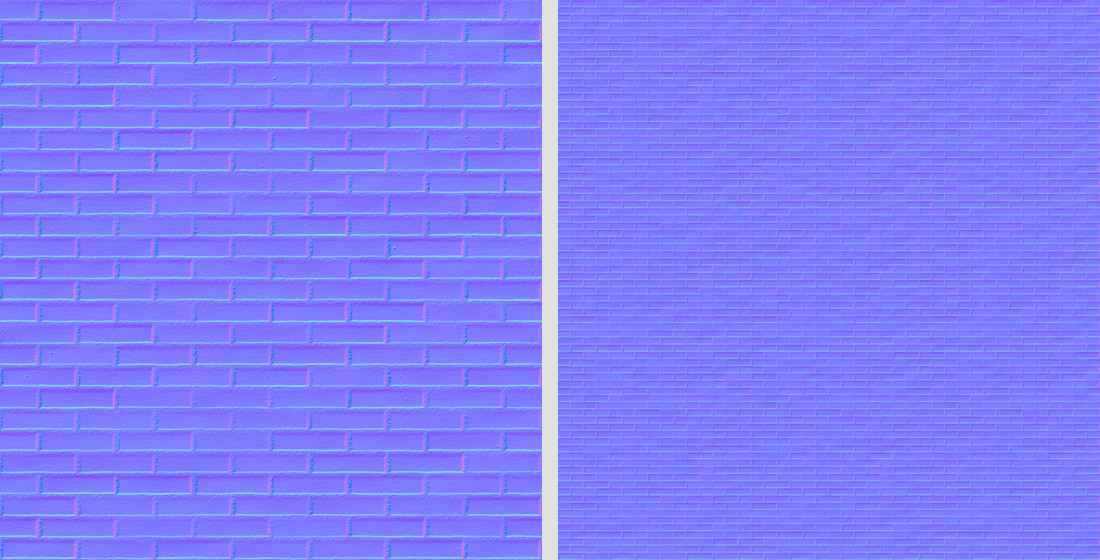
Left, the tile; right, the same tile 3 across and 3 down.
Give the GLSL for this texture map, as a WebGL 2 fragment shader.

```glsl
#version 300 es
precision highp float;
// Tangent-space normal map of a running-bond brick wall, 7 bricks by 26 courses.

uniform vec2 u_resolution;
out vec4 fragColor;

vec2 hash2(vec2 p) {
  vec3 q = fract(p.xyx * vec3(0.1031, 0.103, 0.0973));
  q += dot(q, q.yzx + 33.33);
  return fract((q.xx + q.yz) * q.zy);
}

// Gradient noise on a lattice of "cells" that wraps over the unit square.
float noise(vec2 uv, vec2 cells) {
  vec2 p = uv * cells, i = floor(p), f = p - i;
  vec2 w = f * f * f * (f * (f * 6.0 - 15.0) + 10.0);
  vec4 corner;
  for (int k = 0; k < 4; k++) {
    vec2 o = vec2(k & 1, k >> 1);
    float a = 6.2832 * hash2(mod(i + o, cells) + cells.yx * 0.37).x;
    corner[k] = dot(vec2(cos(a), sin(a)), f - o);
  }
  return mix(mix(corner.x, corner.y, w.x), mix(corner.z, corner.w, w.x), w.y);
}

// Height of the wall; lengths are in courses, one brick cell is 3.6 by 1.
float height(vec2 uv) {
  // Running bond: every other course shifts by half a brick
  float course = floor(uv.y * 26.0);
  float along = uv.x * 7.0 + 0.5 * mod(course, 2.0);
  vec2 id = vec2(mod(floor(along), 7.0), mod(course, 26.0));
  vec2 p = (vec2(fract(along), fract(uv.y * 26.0)) - 0.5) * vec2(3.6, 1.0);
  vec2 rnd = hash2(id + 7.0), rnd2 = hash2(id + 61.0);

  // Uneven placement and slightly ragged edges
  float grain = noise(uv, vec2(230.0, 240.0));
  float coarse = noise(uv, vec2(110.0, 130.0));
  p += (rnd - 0.5) * vec2(0.05, 0.03);
  p.x += 0.03 * coarse + 0.04 * grain;
  p.y += 0.03 * noise(uv, vec2(21.0, 52.0)) + 0.01 * coarse;

  // Sharp lower arris, wide soft upper one
  float sides = smoothstep(0.0, 0.15, 1.77 - abs(p.x));
  float lower = smoothstep(0.0, 0.085, p.y + 0.455);
  float upper = smoothstep(-0.04, 0.21, 0.46 - p.y);
  float brick = min(sides, min(lower, upper));

  // Relief depth differs by brick and drifts along it
  float depth = 0.03 + 0.036 * rnd2.x + 0.024 * noise(uv, vec2(14.0, 26.0));
  float face = depth - 0.055 * (p.y + 0.3) * (p.y + 0.3) + 0.012 * (rnd2.y - 0.5) * p.x;

  // Faint drag marks and rare pits on the faces
  face += 0.003 * noise(uv, vec2(60.0, 170.0)) + 0.0045 * grain;
  face -= 0.03 * smoothstep(0.55, 0.7, noise(uv, vec2(90.0, 96.0)));

  // Gritty mortar
  float mortar = 0.013 * grain + 0.009 * coarse;

  // The whole wall undulates gently
  return mix(mortar, face, brick) + 0.05 * noise(uv, vec2(6.0, 13.0));
}

void main() {
  vec2 uv = gl_FragCoord.xy / u_resolution;
  // Central differences over a fixed fraction of a course
  float e = 0.025;
  vec2 dx = vec2(e / 25.2, 0.0), dy = vec2(0.0, e / 26.0);
  vec2 slope = vec2(height(uv + dx) - height(uv - dx),
                    height(uv + dy) - height(uv - dy)) / (2.0 * e);

  // Green points down the wall
  vec3 normal = normalize(vec3(-slope.x, slope.y, 1.0));
  fragColor = vec4(normal * 0.5 + vec3(0.5, 0.495, 0.493), 1.0);
}
```
